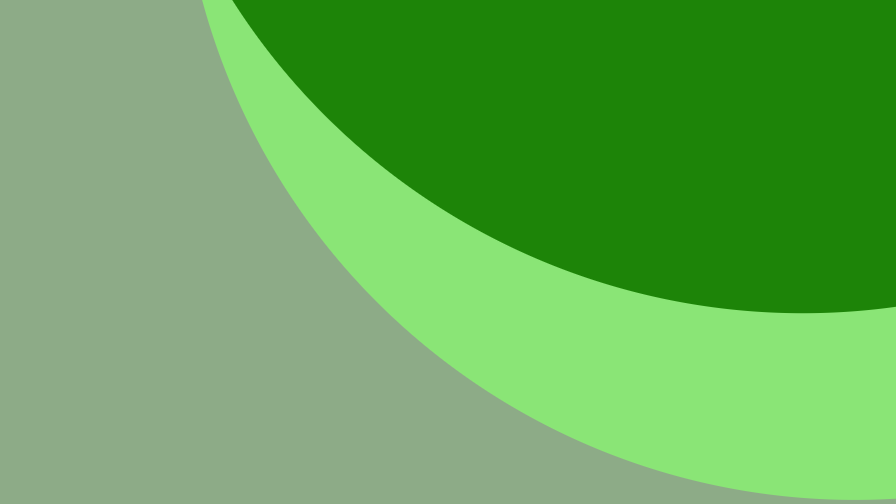
Give the GLSL for this background, as a Shadertoy shader.

```glsl
// Two large overlapping discs, dark green over light green, on a flat sage
// ground. Each disc is a signed distance, blended in with a smooth edge;
// lengths are in units of the canvas height.

#define DISC_RADIUS  1.3414
#define LIGHT_CENTER vec2(1.6961, 1.3495)
#define DARK_CENTER  vec2(1.5926, 1.7199)
#define SAGE         vec3(0.553, 0.671, 0.529)
#define LIGHT_GREEN  vec3(0.541, 0.898, 0.463)
#define DARK_GREEN   vec3(0.114, 0.518, 0.031)

float circleDistance(vec2 point, vec2 center, float radius) {
    return length(point - center) - radius;
}

// Coverage of a shape, softened over one pixel
float coverage(float distanceToEdge) {
    return clamp(0.5 - distanceToEdge * iResolution.y, 0.0, 1.0);
}

void mainImage(out vec4 fragColor, in vec2 fragCoord) {
    vec2 point = fragCoord / iResolution.y;

    // Layers from back to front
    vec3 color = SAGE;
    color = mix(color, LIGHT_GREEN, coverage(circleDistance(point, LIGHT_CENTER, DISC_RADIUS)));
    color = mix(color, DARK_GREEN, coverage(circleDistance(point, DARK_CENTER, DISC_RADIUS)));

    fragColor = vec4(color, 1.0);
}
```
